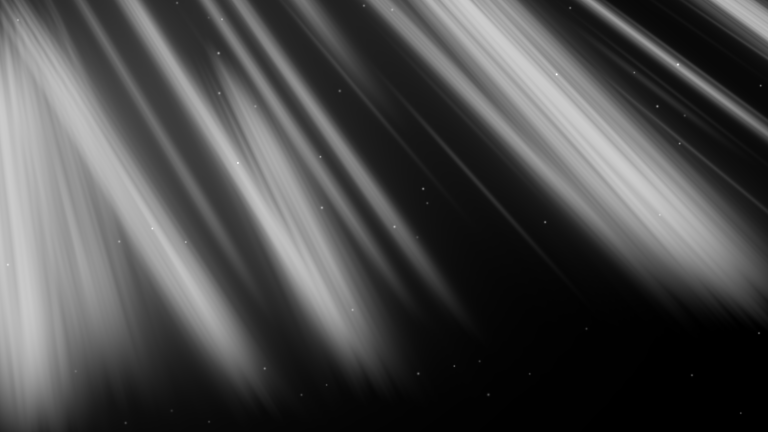
A WebGL 1 fragment shader for this background:

```glsl
precision highp float;

uniform vec2 u_resolution;

float hash(float n) {
    return fract(sin(n * 12.9898) * 4375.85);
}

vec2 gradient(vec2 cell) {
    float angle = 6.2832 * hash(dot(cell, vec2(1.0, 17.3)));
    return vec2(cos(angle), sin(angle));
}

float gradientNoise(vec2 p) {
    vec2 i = floor(p), f = fract(p);
    vec2 w = f * f * f * (f * (f * 6.0 - 15.0) + 10.0);
    float a = dot(gradient(i), f);
    float b = dot(gradient(i + vec2(1.0, 0.0)), f - vec2(1.0, 0.0));
    float c = dot(gradient(i + vec2(0.0, 1.0)), f - vec2(0.0, 1.0));
    float d = dot(gradient(i + 1.0), f - 1.0);
    return mix(mix(a, b, w.x), mix(c, d, w.x), w.y);
}

// Slanted shaft: x where it meets the top, slope, half width, fade-in and fade-out depth
float beam(vec2 p, float top, float slope, float width, float start, float end) {
    float across = (p.x - top - slope * p.y) / (1.0 + 0.5 * p.y);
    float d = across / width;
    vec2 grain = vec2(across * 34.0 + top * 31.0, p.y * 1.6 + top * 7.0);
    float coarse = gradientNoise(grain);
    float fine = gradientNoise(grain * vec2(3.1, 1.4) + 9.0);
    float streaks = 0.95 + 0.75 * coarse + 0.35 * fine;
    float depth = p.y + 0.06 * coarse + 0.02 * fine;
    float fade = smoothstep(start, start + 0.3, depth)
               * (1.0 - smoothstep(end - 0.34, end + 0.04, depth));
    return fade * (exp(-d * d) * streaks + 0.16 * exp(-0.7 * abs(d)));
}

// Scattered thin rays that fan out from the upper left
float thinRays(vec2 p) {
    float sum = 0.0;
    for (int i = 0; i < 16; i++) {
        float id = float(i);
        float top = (id + hash(id + 3.1)) * 0.11;
        float start = hash(id + 21.7) * 0.35 - 0.25;
        float end = start + 0.35 + 0.3 * hash(id + 8.4);
        sum += (0.04 + 0.09 * hash(id + 5.9))
             * beam(p, top, 0.42 + 0.67 * top, 0.006, start, end);
    }
    return sum;
}

float dust(vec2 p, float aspect) {
    float sum = 0.0;
    for (int i = 0; i < 48; i++) {
        float id = float(i);
        vec2 center = vec2(hash(id + 0.37) * aspect, hash(id + 61.3));
        float radius = 0.002 + 0.001 * hash(id + 33.8);
        vec2 d = (p - center) / radius;
        sum += (0.1 + 0.35 * hash(id + 97.1)) * exp(-dot(d, d));
    }
    return sum;
}

void main() {
    // Height is one unit; y measures depth below the top edge
    vec2 p = gl_FragCoord.xy / u_resolution.y;
    p.y = 1.0 - p.y;

    // Haze in the upper left
    vec2 q = (p - vec2(0.2, 0.25)) * vec2(1.5, 1.8);
    float light = 0.17 * exp(-dot(q, q));

    // Left shafts
    light += 1.15 * beam(p, -0.04, 0.11, 0.07, 0.0, 1.04);
    light += 0.50 * beam(p, 0.035, 0.26, 0.075, 0.0, 0.93);
    light += 0.95 * beam(p, 0.025, 0.62, 0.042, -0.08, 0.95);
    light += 0.22 * beam(p, 0.185, 0.60, 0.014, -0.20, 0.75);

    // Central shafts
    light += 0.65 * beam(p, 0.30, 0.63, 0.023, -0.22, 0.86);
    light += 0.80 * beam(p, 0.43, 0.49, 0.055, 0.10, 0.91);
    light += 0.38 * beam(p, 0.48, 0.66, 0.016, -0.30, 0.74);
    light += 0.42 * beam(p, 0.55, 0.70, 0.020, -0.30, 0.76);
    light += 0.32 * beam(p, 0.70, 0.75, 0.030, -0.30, 0.28);

    // Right shafts
    light += 0.45 * beam(p, 0.88, 0.97, 0.030, -0.30, 0.70);
    light += 1.30 * beam(p, 1.07, 0.93, 0.095, -0.25, 0.74);
    light += 0.20 * beam(p, 1.25, 1.30, 0.012, 0.0, 0.38);
    light += 0.55 * beam(p, 1.36, 1.35, 0.020, -0.30, 0.50);
    light += 1.00 * beam(p, 1.69, 1.40, 0.055, -0.30, 0.60);

    light += thinRays(p);

    // Soft exposure curve, then glints on top
    float gray = 0.84 * (1.0 - exp(-1.6 * max(light, 0.0)));
    gray += dust(p, u_resolution.x / u_resolution.y);
    gl_FragColor = vec4(vec3(gray), 1.0);
}
```
